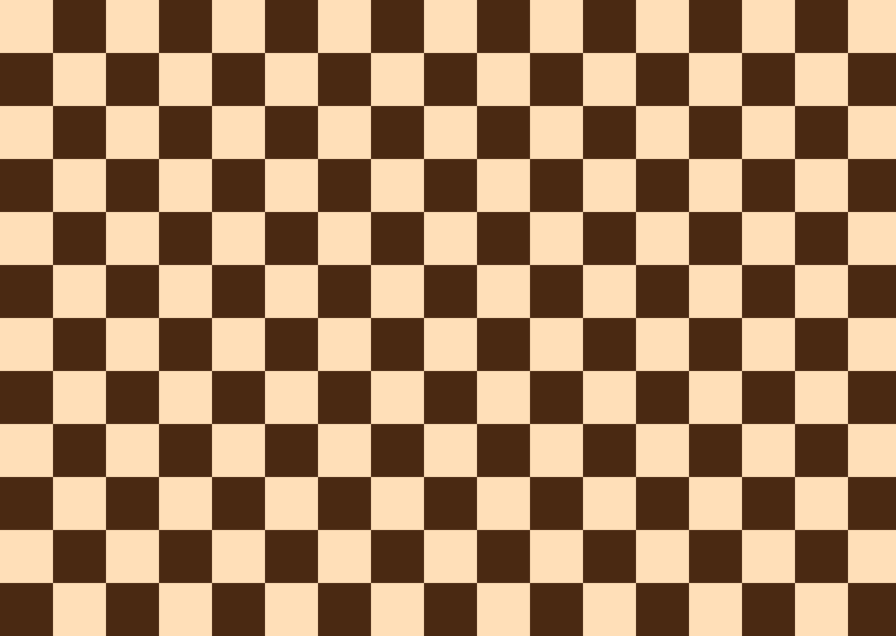
Give the GLSL for this pattern, as a WebGL 2 fragment shader.

```glsl
#version 300 es
precision highp float;
// Checkerboard of flat cream and dark brown squares, twelve rows high.
// Each axis is a softened square wave; the product of the two
// waves gives the alternating colours with smooth edges.

uniform vec2 u_resolution;
out vec4 fragColor;

const float ROWS = 12.0;           // squares from bottom to top
const float EDGE_SOFTNESS = 1.16;  // edge blend width, in output samples
const vec3 CREAM = vec3(1.0, 0.875, 0.72);
const vec3 BROWN = vec3(0.29, 0.16, 0.072);

// Square wave of period 2: +1 on even cells, -1 on odd cells.
vec2 softSquareWave(vec2 cell, float blend) {
  vec2 side = 1.0 - 2.0 * mod(floor(cell), 2.0);
  vec2 edgeDistance = 0.5 - abs(fract(cell) - 0.5);
  return side * min(2.0 * edgeDistance / blend, 1.0);
}

void main() {
  // Square cells, sized by the canvas height and counted from the lower left.
  float cellsPerPixel = ROWS / u_resolution.y;
  vec2 cell = gl_FragCoord.xy * cellsPerPixel;

  // Hold the outermost cells flat so the canvas border is not softened.
  float columns = u_resolution.x * cellsPerPixel;
  cell = clamp(cell, vec2(0.5), vec2(columns, ROWS - 0.5));

  // The lower left square is brown.
  vec2 wave = softSquareWave(cell, EDGE_SOFTNESS * cellsPerPixel);
  float brownAmount = 0.5 + 0.5 * wave.x * wave.y;
  fragColor = vec4(mix(CREAM, BROWN, brownAmount), 1.0);
}
```
